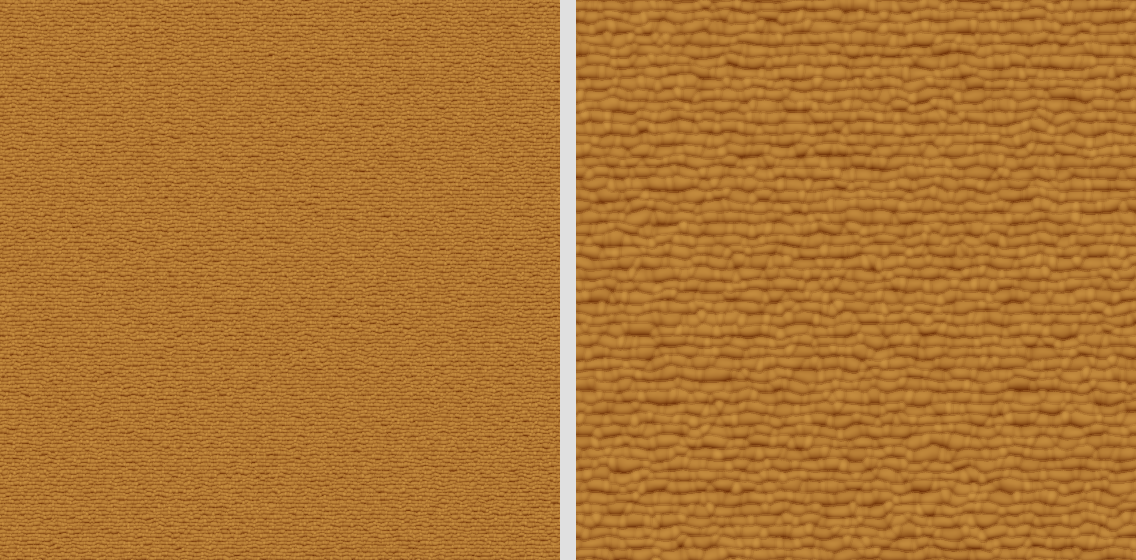
Left, the full canvas; right, a detail of the centre.
This texture is drawn by a three.js fragment shader. Its source:

```glsl
// Ochre crepe cloth: short horizontal yarn floats with small raised knots.
varying vec2 vUv;

vec2 hash2(vec2 p) {
  vec3 q = fract(p.xyx * vec3(0.1031, 0.1030, 0.0973));
  q += dot(q, q.yzx + 33.33);
  return fract((q.xx + q.yz) * q.zy);
}

float gradientDot(vec2 cell, vec2 offset) {
  return dot(hash2(cell + 71.0) * 2.0 - 1.0, offset);
}

// Gradient noise, roughly -0.7 to 0.7
float gradientNoise(vec2 p) {
  vec2 i = floor(p), f = fract(p);
  vec2 w = f * f * f * (f * (f * 6.0 - 15.0) + 10.0);
  vec2 e = vec2(1.0, 0.0);
  float low = mix(gradientDot(i, f), gradientDot(i + e, f - e), w.x);
  float high = mix(gradientDot(i + e.yx, f - e.yx), gradientDot(i + 1.0, f - 1.0), w.x);
  return mix(low, high, w.y);
}

// Brightness of the topmost yarn; height decides which yarn is seen
float weave(vec2 p) {
  // Slightly wavy threads
  p += 0.004 * vec2(gradientNoise(p * 50.0), gradientNoise(p * 65.0 + 19.0));
  vec2 grid = p * vec2(76.0, 150.0);
  float top = -0.6;
  float light = -0.8;

  for (int j = -1; j <= 1; j++) {
    float row = floor(grid.y) + float(j);
    float x = grid.x + 0.62 * row + 0.2 * hash2(vec2(row, 7.0)).x;
    float y = grid.y - row - 0.5;

    for (int i = -1; i <= 1; i++) {
      vec2 cell = vec2(floor(x) + float(i), row);
      vec2 rnd = hash2(cell + 13.0);
      vec2 tone = hash2(cell + 151.0);
      float left = cell.x + 0.55 * rnd.x;
      float right = cell.x + 1.0 + 0.55 * hash2(cell + vec2(14.0, 13.0)).x;

      // Horizontal float, lit from above
      float along = (x - 0.5 * (left + right)) / (0.5 * (right - left));
      float across = (y - 0.4 * (rnd.y - 0.5)) / mix(0.5, 0.62, tone.y);
      float dome = 1.0 - pow(abs(along), 3.0) - across * across;
      float height = dome + 0.15 * (tone.x - 0.5);
      if (height > top) {
        top = height;
        light = 2.0 * max(dome, -0.4) + 1.3 * across + 0.4 * (tone.x - 0.5);
      }

      // Round knot where a warp thread passes over
      vec2 k = vec2((x - left) / 0.27, (y - 0.4 * (tone.y - 0.5)) / 0.56);
      float bump = 1.0 - dot(k, k);
      float lift = hash2(cell + 67.0).x;
      height = 1.2 * bump + mix(-0.5, 0.4, lift);
      if (height > top) {
        top = height;
        light = 2.0 * max(bump, -0.4) + 1.2 * k.y - 0.4 * k.x + mix(-0.4, 0.6, lift);
      }
    }
  }
  return light;
}

void main() {
  // Average four nearby points for soft yarn edges
  float light = 0.0;
  for (int n = 0; n < 4; n++) {
    vec2 corner = vec2(mod(float(n), 2.0), floor(float(n) / 2.0)) - 0.5;
    light += 0.25 * weave(vUv + corner * 0.001);
  }

  // Fibre grain and broad unevenness of the cloth
  light += 0.25 * gradientNoise(vUv * vec2(190.0, 260.0));
  light += 0.06 * gradientNoise(vUv * vec2(9.0, 16.0));

  vec3 ochre = vec3(0.68, 0.454, 0.187);
  vec3 lightStep = vec3(0.062, 0.067, 0.041);
  gl_FragColor = vec4(ochre + lightStep * 1.25 * (light - 1.28), 1.0);
}
```
